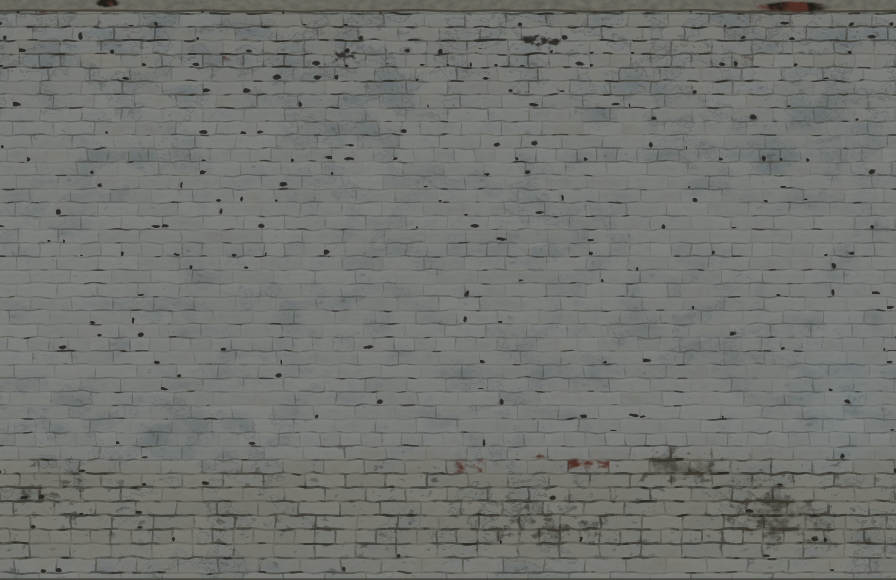
Write a WebGL 2 fragment shader that draws this texture.

```glsl
#version 300 es
precision highp float;
// Weathered, painted brick wall: 22 bricks across and about 43 courses.
// A warped running bond gives the joints; gradient noise and per-brick
// hashes add peeling paint, grime, cracks, pits and bare red clay.
uniform vec2 u_resolution;
out vec4 fragColor;

const vec2 BRICKS = vec2(22.0, 43.0);
const float ASPECT = 1.542;
const vec3 PAINT = vec3(0.478, 0.488, 0.477);
const vec3 COOL = vec3(0.410, 0.436, 0.440);
const vec3 CREAM = vec3(0.455, 0.450, 0.412);
const vec3 MORTAR = vec3(0.290, 0.290, 0.268);
const vec3 GRIME = vec3(0.225, 0.215, 0.180);
const vec3 PIT = vec3(0.120, 0.112, 0.095);
const vec3 CLAY = vec3(0.310, 0.180, 0.145);

struct Brick { vec2 id; vec2 local; vec2 size; };

vec2 hash2(vec2 p) {
  vec3 q = fract(p.xyx * vec3(0.1031, 0.1030, 0.0973));
  q += dot(q, q.yzx + 33.33);
  return fract((q.xx + q.yz) * q.zy);
}

float gradientAt(vec2 cell, vec2 offset) {
  return dot(hash2(cell) * 2.0 - 1.0, offset);
}

float noise(vec2 p) {
  vec2 i = floor(p), f = fract(p), e = vec2(1.0, 0.0);
  vec2 u = f * f * f * (f * (f * 6.0 - 15.0) + 10.0);
  float low = mix(gradientAt(i, f), gradientAt(i + e, f - e), u.x);
  float high = mix(gradientAt(i + e.yx, f - e.yx), gradientAt(i + 1.0, f - 1.0), u.x);
  return 1.5 * mix(low, high, u.y);
}

float fbm(vec2 p) {
  float sum = 0.0, amp = 1.0;
  for (int k = 0; k < 4; k++) {
    sum += amp * noise(p);
    p = mat2(1.6, 1.2, -1.2, 1.6) * p + 7.3;
    amp *= 0.5;
  }
  return sum;
}

// Soft stroke or disc: 1 inside the width, fading over the feather
float stroke(float d, float width, float feather) {
  return 1.0 - smoothstep(width - feather, width + feather, d);
}

float blob(vec2 uv, vec2 center, vec2 radius) {
  vec2 d = (uv - center) / radius;
  return exp(-dot(d, d));
}

// Running bond; courses grow slightly taller toward the foot
Brick brickAt(vec2 p) {
  float y = p.y * BRICKS.y + 0.5 * exp(-p.y / 0.12);
  float row = floor(y);
  float count = mod(row, 7.0) == 3.0 ? 2.0 : 1.0;
  float x = p.x / ASPECT * BRICKS.x * count + 0.5 * mod(row, 2.0) + 0.3 * hash2(vec2(row, 5.0)).x;
  vec2 size = vec2(ASPECT / count, 1.0) / BRICKS;
  return Brick(vec2(floor(x), row), vec2(fract(x), fract(y)), size);
}

// Ragged pit beside a joint, of random size and direction
float pitMask(Brick b, float chance, float rough) {
  vec2 r = hash2(b.id + 31.0), s = hash2(b.id + 77.0);
  vec2 center = vec2(r.x < 0.5 ? 0.06 : s.y * 0.8 + 0.1, 0.1 + 0.2 * s.x);
  vec2 radius = mix(vec2(0.002, 0.0042), vec2(0.007, 0.002), s.y) * mix(0.6, 1.3, s.x);
  float d = length((b.local - center) * b.size / radius) + rough;
  return step(r.y, chance) * stroke(d, 1.0, 0.35);
}

void main() {
  vec2 uv = gl_FragCoord.xy / u_resolution;
  vec2 p = uv * vec2(ASPECT, 1.0);
  float px = 1.0 / u_resolution.y;
  float soft = max(px * 0.6, 0.001);
  float broad = fbm(p * vec2(4.0, 6.0)), mid = fbm(p * vec2(17.0, 24.0) + 40.0);
  float fine = fbm(p * vec2(60.0, 85.0));
  vec2 wobble = vec2(noise(p * 45.0), noise(p * 38.0 + 90.0)) * 0.0028;
  Brick b = brickAt(p + wobble);
  vec2 tone = hash2(b.id);
  vec2 middle = uv + (0.5 - b.local) * b.size / vec2(ASPECT, 1.0);

  // Wear bands near the top and foot, with local stains
  float top = smoothstep(0.7, 0.97, uv.y);
  float foot = (1.0 - smoothstep(0.17, 0.24, uv.y + 0.02 * broad)) * smoothstep(-0.05, 0.09, uv.y);
  float stain = blob(uv, vec2(0.87, 0.11), vec2(0.055, 0.05))
    + blob(uv, vec2(0.76, 0.195), vec2(0.06, 0.025))
    + 0.6 * blob(uv, vec2(0.06, 0.18), vec2(0.05, 0.05))
    + 0.6 * blob(uv, vec2(0.61, 0.09), vec2(0.09, 0.04));
  float wear = clamp(0.16 + 0.32 * top + 0.45 * foot + 0.5 * stain + 0.2 * mid, 0.0, 1.0);

  // Painted faces
  vec3 color = mix(PAINT, COOL, smoothstep(-0.15, 0.95, 0.4 * broad + 0.6 * mid + 0.25 * top));
  color = mix(color, CREAM, clamp(0.6 * foot + 0.4 * top * tone.x - 0.4 * mid, 0.0, 0.85));
  color += (tone.y - 0.5) * 0.02 + fine * 0.011;
  color += vec3(0.0, 0.012, 0.022) * blob(uv, vec2(0.94, 0.32), vec2(0.05, 0.13));

  // Peeling edges, flakes and grime
  float peel = stroke(abs(mid + 0.3 * fine - 0.12), 0.05, 0.05);
  color = mix(color, MORTAR, peel * (0.1 + 0.45 * wear) * smoothstep(-0.3, 0.4, broad + top));
  float flake = smoothstep(0.5, 1.0, fine + 0.35 * mid + 0.45 * wear - 0.1);
  color = mix(color, MORTAR, flake * (0.12 + 0.55 * wear));
  float dirt = smoothstep(0.45, 1.05, stain * 0.7 + 0.4 * mid + 0.3 * fine + 0.2 * foot);
  color = mix(color, GRIME, dirt * 0.6);

  // Broken bed and upright joints, with dark cracks along the beds
  vec2 edge = (0.5 - abs(b.local - 0.5)) * b.size;
  float width = 0.001 + 0.0014 * wear;
  float bed = stroke(edge.y, width, soft);
  float upright = stroke(edge.x, width * 0.9, soft);
  float broken = smoothstep(-0.5, 0.5, mid + 0.6 * fine);
  float joint = max(bed, 0.75 * upright) * mix(0.35, 1.0, broken) * (0.34 + 0.85 * wear);
  color = mix(color, mix(MORTAR, GRIME, wear), min(joint, 0.95));
  float crack = bed * smoothstep(0.3, 0.6, noise(p * vec2(32.0, 24.0)) + 0.2 * fine + 0.2 * top);
  color = mix(color, PIT, 0.65 * crack);
  color += 0.014 * stroke(abs(b.local.y - 0.82), 0.09, 0.08) * (1.0 - wear);

  // Bare clay, pits and moss
  float clay = 0.7 * blob(uv, vec2(0.5, 0.205), vec2(0.6, 0.022)) * step(0.9, tone.x)
    + blob(middle, vec2(0.527, 0.206), vec2(0.03, 0.014))
    + 0.6 * blob(uv, vec2(0.6, 0.212), vec2(0.025, 0.006)) + 0.45 * top * step(0.975, tone.x);
  color = mix(color, CLAY, smoothstep(0.4, 0.7, clay + 0.2 * mid + 0.2 * fine - 0.05) * (1.0 - 0.6 * bed));
  float chance = mix(0.08, 0.26, smoothstep(0.2, 0.75, uv.y)) + 0.14 * top;
  color = mix(color, PIT, 0.85 * pitMask(b, chance, 0.6 * fine));
  float moss = blob(uv, vec2(0.605, 0.93), vec2(0.03, 0.012)) + blob(uv, vec2(0.38, 0.905), vec2(0.02, 0.015));
  color = mix(color, PIT, 0.75 * smoothstep(0.5, 1.0, moss + 0.4 * moss * (mid + 2.0 * fine)));

  // Ledge along the top and shadow at the foot
  float ledge = 0.981 + 0.003 * noise(p * 12.0);
  color = mix(color, CREAM * (0.9 + 0.1 * fine), smoothstep(ledge - px, ledge + px, uv.y));
  color = mix(color, GRIME, 0.75 * stroke(abs(uv.y - ledge), 0.002, soft));
  float scar = blob(uv, vec2(0.885, 0.988), vec2(0.045, 0.011)) + blob(uv, vec2(0.12, 0.995), vec2(0.015, 0.009));
  color = mix(color, mix(PIT, CLAY, smoothstep(0.0, 0.4, mid)), smoothstep(0.35, 0.75, scar + 0.3 * scar * fine));
  color = mix(color, GRIME, 0.7 * stroke(uv.y, 0.003, soft));
  fragColor = vec4(color, 1.0);
}
```
